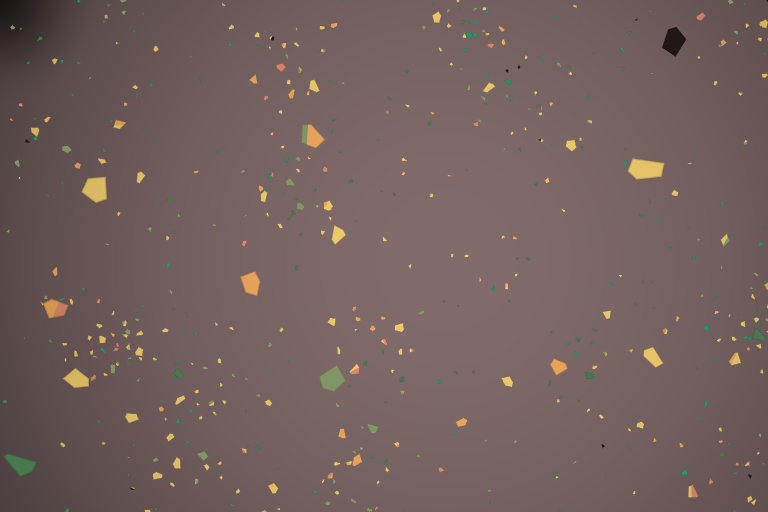
Reproduce this texture procedurally as a WebGL 1 fragment shader.

```glsl
precision highp float;
// Thin mineral flakes scattered on a mauve plate, lit unevenly like a microscope field.
// Each layer is a rotated grid holding one random convex polygon per occupied cell;
// cellular noise gathers the flakes into loose clusters.
uniform vec2 u_resolution;

const float TAU = 6.28319;
const vec3 PLATE = vec3(0.505, 0.418, 0.417);
const vec3 YELLOW = vec3(0.93, 0.79, 0.42);
const vec3 ORANGE = vec3(0.92, 0.65, 0.36);
const vec3 SALMON = vec3(0.86, 0.54, 0.42);
const vec3 SAGE = vec3(0.50, 0.58, 0.40);
const vec3 GREEN = vec3(0.28, 0.47, 0.31);
const vec3 TEAL = vec3(0.12, 0.58, 0.43);
const vec3 SOOT = vec3(0.13, 0.09, 0.09);

float hash(vec2 cell, float seed) {
  vec3 v = fract(vec3(cell, seed) * vec3(0.1031, 0.1137, 0.0973));
  v += dot(v, v.yzx + 33.33);
  return fract((v.x + v.y) * v.z);
}

vec2 direction(float angle) {
  return vec2(cos(angle), sin(angle));
}

// Cellular noise: soft blobs of random strength around scattered points.
float clusterDensity(vec2 p, float spacing, float radius) {
  vec2 home = floor(p / spacing);
  float density = 0.0;
  for (int j = -1; j <= 1; j++) {
    for (int i = -1; i <= 1; i++) {
      vec2 id = home + vec2(float(i), float(j));
      vec2 centre = (id + vec2(hash(id, 71.0), hash(id, 72.0))) * spacing;
      vec2 offset = (p - centre) / radius;
      density = max(density, hash(id, 73.0) * exp(-dot(offset, offset)));
    }
  }
  return density;
}

// Signed distance to a random five-sided polygon, lengthened along x.
float flakeDistance(vec2 q, float size, float stretch, vec2 id, float seed) {
  float d = -1.0;
  for (int i = 0; i < 5; i++) {
    float side = float(i);
    float jitter = 0.7 * (hash(id, seed + 11.0 + side) - 0.5);
    vec2 normal = direction(TAU * side / 5.0 + jitter);
    float reach = size * mix(0.45, 1.0, hash(id, seed + 21.0 + side));
    reach *= length(normal * vec2(stretch, 1.0 / stretch));
    d = max(d, dot(q, normal) - reach);
  }
  return d;
}

// Interference colour of a warm flake, chosen by a random value.
vec3 warmTint(float pick) {
  vec3 tint = mix(YELLOW, ORANGE, step(0.58, pick));
  tint = mix(tint, SALMON, step(0.76, pick));
  tint = mix(tint, SAGE, step(0.86, pick));
  return mix(tint, SOOT, step(0.97, pick));
}

vec3 greenTint(float pick) {
  vec3 tint = mix(GREEN, SAGE, step(0.55, pick));
  return mix(tint, TEAL, step(0.78, pick));
}

// Draws one layer; chance is (everywhere, extra inside clusters).
vec3 addFlakes(vec3 base, vec2 p, float spacing, float maxSize, float stretch,
               vec2 chance, float greenShare, float seed, float soft) {
  vec2 axis = direction(seed * 0.61);
  mat2 turn = mat2(axis.x, axis.y, -axis.y, axis.x);
  vec2 grid = turn * p / spacing;
  vec2 id = floor(grid);

  float size = maxSize * mix(0.45, 1.0, hash(id, seed));
  float room = max(0.0, 0.5 - 1.4 * size * stretch / spacing);
  vec2 shift = vec2(hash(id, seed + 1.0), hash(id, seed + 2.0)) * 2.0 - 1.0;
  vec2 centre = (id + 0.5 + room * shift) * spacing * turn;
  float odds = chance.x + chance.y * clusterDensity(centre, 0.30, 0.075);
  float present = step(hash(id, seed + 3.0), odds);

  vec2 facing = direction(TAU * hash(id, seed + 4.0));
  vec2 away = p - centre;
  vec2 q = vec2(dot(away, facing), facing.x * away.y - facing.y * away.x);
  float d = flakeDistance(q, size, stretch, id, seed);

  // A fold may divide the flake into two thicknesses.
  float fold = q.y + 0.4 * q.x - 0.3 * size * shift.x;
  float folded = step(hash(id, seed + 5.0), 0.45) * smoothstep(-soft, soft, fold);
  vec3 warm = mix(warmTint(hash(id, seed + 6.0)), warmTint(hash(id, seed + 7.0)), folded);
  float isGreen = step(hash(id, seed + 8.0), greenShare);
  vec3 tint = mix(warm, greenTint(hash(id, seed + 9.0)), isGreen);
  tint *= 1.0 - 0.18 * smoothstep(-0.12 * size, 0.0, d);
  return mix(base, tint, present * (1.0 - smoothstep(-soft, soft, d)));
}

// Uneven illumination: bright right of the centre, black in the upper left corner.
float illumination(vec2 uv) {
  vec2 d = (uv - vec2(0.58, 0.49)) * vec2(1.0, 0.65);
  float corner = length((uv - vec2(0.0, 1.0)) * vec2(1.5, 1.0));
  return (1.0 - 0.95 * dot(d, d)) * mix(0.25, 1.0, smoothstep(-0.04, 0.20, corner));
}

void main() {
  vec2 uv = gl_FragCoord.xy / u_resolution;
  vec2 p = gl_FragCoord.xy / u_resolution.y;
  float soft = 0.7 / u_resolution.y;
  float light = illumination(uv);

  vec3 color = PLATE * light;
  float flakeLight = mix(1.0, light, 0.4);
  color = addFlakes(color, p, 0.030, 0.0042, 1.7, vec2(0.12, 0.25), 0.92, 3.0, soft);
  color = addFlakes(color, p, 0.025, 0.0062, 1.3, vec2(0.025, 0.75), 0.22, 41.0, soft);
  color = addFlakes(color, p, 0.055, 0.0130, 1.3, vec2(0.045, 0.60), 0.08, 87.0, soft);
  color = addFlakes(color, p, 0.190, 0.0340, 1.2, vec2(0.27, 0.20), 0.03, 133.0, soft);
  gl_FragColor = vec4(color * mix(1.0, flakeLight, smoothstep(0.5, 0.8, color.r)), 1.0);
}
```
